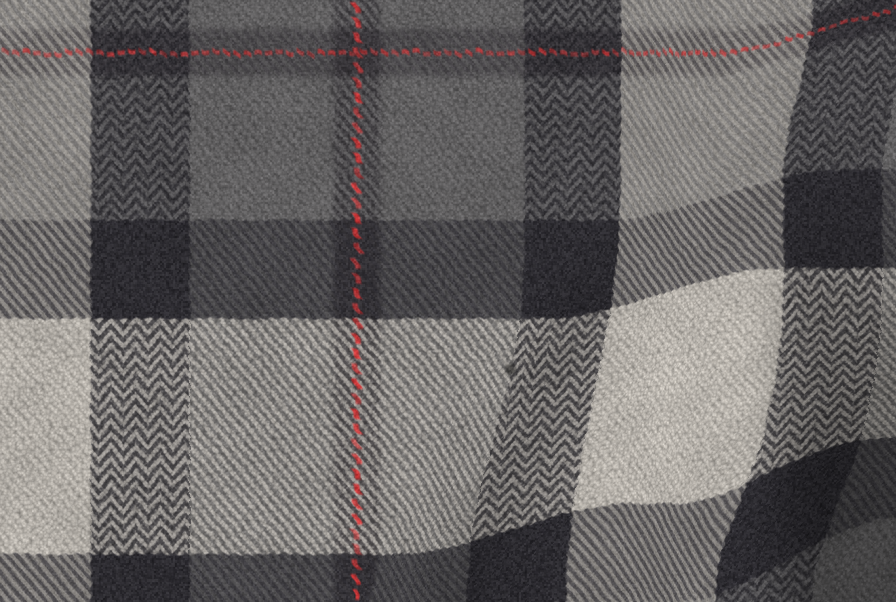
Write a Shadertoy shader that draws this texture.

```glsl
// Draped grey wool plaid: twill and herringbone weave, red stitched overcheck, soft folds.

// Lengths are in canvas heights; y runs downward from the top edge.
const float SETT = 1.275;                      // size of one plaid repeat
const vec2  SETT_CENTRE = vec2(0.593, 0.0875); // where the red lines cross
const float CORE_HALF = 0.039;                 // dark band behind the red line
const float MID_HALF = 0.278;                  // outer edge of the grey band
const float DARK_HALF = 0.442;                 // outer edge of the charcoal band
const float TWILL_PITCH = 0.021;
const float TWILL_SLOPE = 1.2;
const float CHEVRON_WIDTH = 0.041;
const float WEAVE_DRAPE = 0.4;                 // how far folds bend the twill
const float FLECK_SIZE = 0.0065;
const vec2  SLUB_POS = vec2(0.848, 0.613);

const vec3 CHARCOAL = vec3(0.175, 0.170, 0.190);
const vec3 CORE     = vec3(0.225, 0.215, 0.230);
const vec3 GREY     = vec3(0.375, 0.370, 0.373);
const vec3 CREAM    = vec3(0.690, 0.672, 0.645);
const vec3 RED      = vec3(0.800, 0.200, 0.205);

vec2 hash2(vec2 p) {
    vec3 q = fract(p.xyx * vec3(0.1031, 0.1030, 0.0973));
    q += dot(q, q.yzx + 33.33);
    return fract((q.xx + q.yz) * q.zy);
}

// Distance to the nearest scattered point, in cells
float cellular(vec2 p) {
    vec2 cell = floor(p), f = fract(p);
    float nearest = 2.0;
    for (int j = -1; j <= 1; j++)
        for (int i = -1; i <= 1; i++) {
            vec2 o = vec2(i, j);
            nearest = min(nearest, length(o + hash2(cell + o) - f));
        }
    return nearest;
}

// Flat cloth coordinates under the folds on the right
vec2 drape(vec2 p) {
    float foldX = 1.352 - 0.63 * (p.y - 0.0875);
    float lift = 0.084 * smoothstep(foldX - 0.165, foldX + 0.165, p.x)
               + 0.14 * smoothstep(1.12, 1.494, p.x) * smoothstep(0.5, 0.82, p.y);
    float leanX = 0.95 - 0.5 * (p.y - 0.4);
    float lean = 0.095 * smoothstep(0.3, 1.0, p.y) * smoothstep(leanX - 0.08, leanX + 0.08, p.x);
    float tuck = 0.075 + 0.05 * smoothstep(0.0, 0.3, p.y)
               - 0.03 * smoothstep(0.3, 0.64, p.y) + 0.05 * smoothstep(0.7, 1.0, p.y);
    return p + vec2(lean + tuck * smoothstep(1.01, 1.2, p.x), lift);
}

float foldShade(vec2 p) {
    float shadow = smoothstep(1.22, 1.38, p.x) * smoothstep(0.2, 0.75, p.y);
    float crease = (p.x - 0.94 + 0.46 * (p.y - 0.6)) / 0.07;
    vec2 toGlow = p - vec2(1.1, 0.6);
    return 1.0 - 0.3 * shadow + 0.05 * exp(-dot(toGlow, toGlow) * 30.0)
         - 0.13 * exp(-crease * crease) * smoothstep(0.3, 0.6, p.y);
}

// Yarn colour at distance d from the middle of the sett
vec3 yarn(float d, float soft) {
    vec3 c = mix(CORE, GREY, smoothstep(CORE_HALF - 0.01, CORE_HALF + 0.01, d));
    c = mix(c, CHARCOAL, smoothstep(MID_HALF - soft, MID_HALF + soft, d));
    return mix(c, CREAM, smoothstep(DARK_HALF - soft, DARK_HALF + soft, d));
}

// Row of slanted dashes along a line
float stitch(float across, float along, float pitch, float halfWidth, float slant, float soft) {
    float id = floor(along / pitch);
    float f = fract(along / pitch) - 0.5;
    vec2 rnd = hash2(vec2(id, pitch * 900.0));
    float offset = abs(across - slant * f * pitch - (rnd.x - 0.5) * 0.005);
    float line = 1.0 - smoothstep(halfWidth - soft, halfWidth + soft, offset);
    float dash = 1.0 - smoothstep(0.22, 0.48, abs(f));
    return line * dash * (0.6 + 0.4 * rnd.y);
}

void mainImage(out vec4 fragColor, in vec2 fragCoord) {
    vec2 p = vec2(fragCoord.x, iResolution.y - fragCoord.y) / iResolution.y;
    float soft = max(1.0 / iResolution.y, 0.0025);
    vec2 cloth = drape(p);

    // Loose yarns make the stripe edges wander slightly
    vec2 wander = 0.0015 * sin(cloth.yx * 310.0) + 0.001 * sin(cloth.yx * 57.0);
    vec2 s = mod(cloth + wander - SETT_CENTRE + 0.5 * SETT, SETT) - 0.5 * SETT;
    vec2 d = abs(s);

    // Diagonal twill, turning to chevrons in the charcoal warp bands
    vec2 weave = mix(p, cloth, WEAVE_DRAPE);
    float fleck = cellular(weave / FLECK_SIZE) - 0.45;
    float chevron = abs(fract(weave.x / CHEVRON_WIDTH) - 0.5) * CHEVRON_WIDTH;
    bool herringbone = d.x > MID_HALF && d.x < DARK_HALF;
    float diagonal = weave.y - TWILL_SLOPE * (herringbone ? chevron : weave.x);
    diagonal += 0.0015 * sin(weave.x * 71.0 + 3.0 * sin(weave.y * 43.0));
    float wave = sin(6.2832 * diagonal / TWILL_PITCH);
    wave += 0.25 * sin(weave.x * 930.0) * sin(weave.y * 870.0) - 1.1 * fleck;
    float weftOver = mix(0.23, 0.77, smoothstep(-1.05, 1.05, wave));
    vec3 col = mix(yarn(d.x, soft), yarn(d.y, soft), weftOver);

    // Red overcheck
    float redWarp = stitch(s.x, cloth.y, 0.025, 0.0045, 0.5, soft);
    float redWeft = stitch(s.y, cloth.x, 0.0175, 0.0038, 0.3, soft);
    col = mix(col, RED, max(0.95 * redWarp, 0.75 * redWeft));

    // Yarn relief, wool flecks and broad mottling
    float mottle = sin(cloth.x * 23.0 + 2.0 * sin(cloth.y * 17.0))
                 * sin(cloth.y * 29.0 + 1.5 * sin(cloth.x * 13.0));
    col *= 1.0 + 0.055 * wave - 0.22 * fleck + 0.03 * mottle;
    col += 0.075 * (hash2(floor(weave / 0.0035)).x - 0.5);

    // Dark slub and fold shading
    col *= 1.0 - 0.5 * (1.0 - smoothstep(0.004, 0.013, length(p - SLUB_POS)));
    fragColor = vec4(clamp(col * foldShade(p), 0.0, 1.0), 1.0);
}
```
